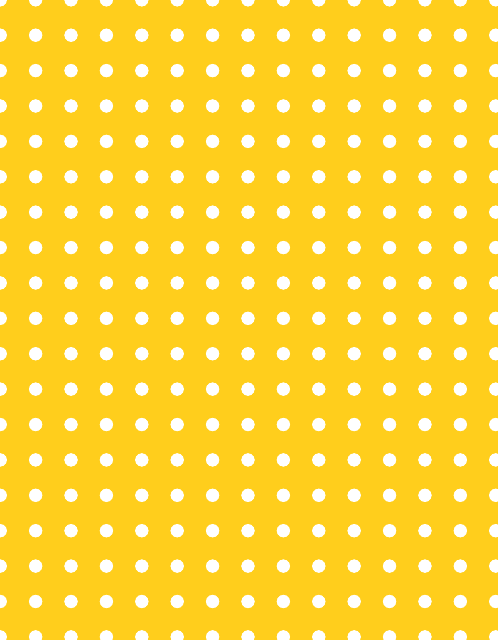
Reproduce this pattern procedurally as a WebGL 2 fragment shader.

```glsl
#version 300 es
precision highp float;

#define ROWS 18.083
#define DOT_RADIUS 0.187
#define SCALLOPS 12.0
#define SCALLOP_DEPTH 0.02
#define GRID_OFFSET vec2(0.007, 0.005)
#define GROUND_COLOR vec3(1.0, 0.808, 0.11)
#define DOT_COLOR vec3(1.0)

uniform vec2 u_resolution;
out vec4 fragColor;

// Signed distance to a round dot with a faintly scalloped rim
float scallopedDot(vec2 p) {
    float angle = atan(p.y, p.x + 1e-6);
    float rim = DOT_RADIUS * (1.0 + SCALLOP_DEPTH * cos(SCALLOPS * angle));
    return length(p) - rim;
}

void main() {
    // Square cells, anchored at the top left corner
    float cellsPerPixel = ROWS / u_resolution.y;
    vec2 fromTopLeft = vec2(gl_FragCoord.x, u_resolution.y - gl_FragCoord.y);
    vec2 grid = fromTopLeft * cellsPerPixel - GRID_OFFSET * vec2(1.0, -1.0);

    // Dots sit on the grid crossings
    vec2 local = fract(grid + 0.5) - 0.5;

    // Edge smoothed over about one pixel
    float halfPixel = 0.5 * cellsPerPixel;
    float coverage = 1.0 - smoothstep(-halfPixel, halfPixel, scallopedDot(local));

    fragColor = vec4(mix(GROUND_COLOR, DOT_COLOR, coverage), 1.0);
}
```
